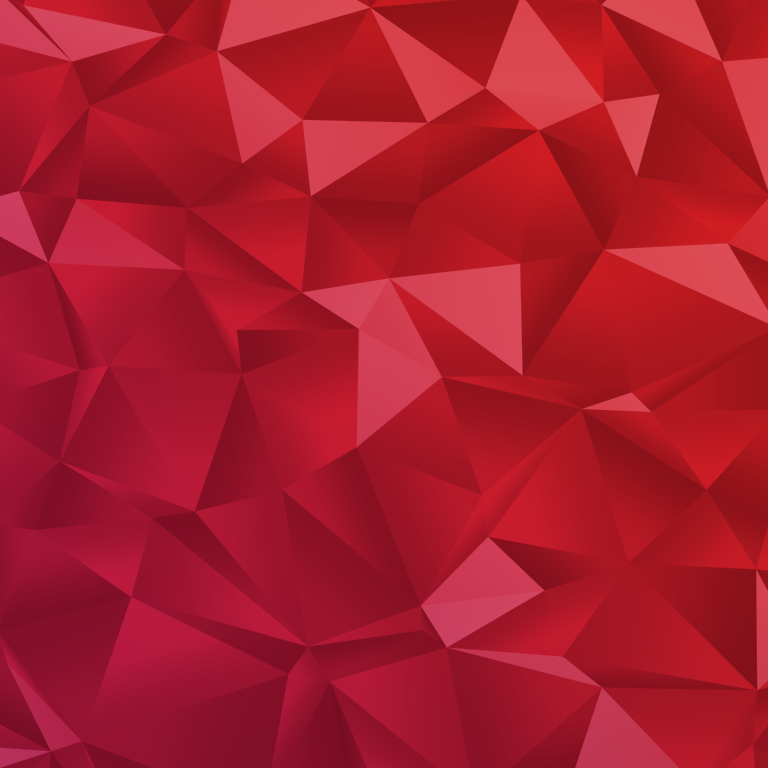
Write a WebGL 2 fragment shader that draws this background.

```glsl
#version 300 es
precision highp float;

uniform vec2 u_resolution;
out vec4 fragColor;

const vec2 GRID = vec2(7.2, 9.2);
const mat2 TILT = mat2(0.94, -0.342, 0.342, 0.94);

// Three random values in 0..1 for an integer cell
vec3 hash3(ivec2 cell, int seed) {
    uvec3 v = uvec3(ivec3(cell, seed) + 512) * 1664525u + 1013904223u;
    v += v.yzx * v.zxy;
    v ^= v >> 16u;
    v += v.yzx * v.zxy;
    return vec3(v >> 8u) / 16777216.0;
}

float cross2(vec2 a, vec2 b) {
    return a.x * b.y - a.y * b.x;
}

// Scattered mesh vertex in canvas units
vec2 meshVertex(ivec2 cell) {
    vec2 jitter = (hash3(cell, 7).xy - 0.5) * 0.94;
    return TILT * ((vec2(cell) + jitter) / GRID);
}

// Facet colour: pale flat planes, or a red plane shaded away from one edge
vec3 facetColor(vec2 p, float tone, vec3 rnd, float ramp) {
    float magenta = smoothstep(0.2, 1.1, (1.0 - p.x) * 0.6 + (1.0 - p.y) * 0.55);
    vec3 dark = mix(vec3(0.55, 0.07, 0.09), vec3(0.48, 0.05, 0.15), magenta);
    vec3 body = mix(vec3(0.80, 0.11, 0.13), vec3(0.72, 0.10, 0.25), magenta);
    vec3 pale = mix(vec3(0.87, 0.31, 0.35), vec3(0.78, 0.23, 0.42), magenta);

    if (tone < 0.19) {
        float glow = (tone < 0.13 ? 0.75 : 0.35) + 0.25 * rnd.y;
        return mix(body, pale, glow - 0.15 * ramp);
    }
    float low = 0.62 * (tone - 0.19) / 0.81;
    float high = low + 0.35 + 0.4 * rnd.y;
    return mix(dark, body, min(mix(low, high, smoothstep(0.0, 0.85, ramp)), 1.05));
}

// Adds one counter-clockwise triangle, weighted by its pixel coverage
void addFacet(inout vec4 sum, vec2 p, float pixel, vec2 a, vec2 b, vec2 c,
              float tone, vec3 rnd) {
    vec3 area = vec3(cross2(c - b, p - b), cross2(a - c, p - c), cross2(b - a, p - a));
    vec3 dist = area / vec3(length(c - b), length(a - c), length(b - a));
    float inside = min(dist.x, min(dist.y, dist.z));
    float cover = clamp(0.5 + inside / pixel, 0.0, 1.0);
    if (cover <= 0.0) return;

    vec3 bary = clamp(area / max(cross2(b - a, c - a), 1e-6), 0.0, 1.0);
    float ramp = rnd.x < 0.33 ? bary.x : (rnd.x < 0.67 ? bary.y : bary.z);
    sum += cover * vec4(facetColor(p, tone, rnd, ramp), 1.0);
}

void main() {
    float side = min(u_resolution.x, u_resolution.y);
    vec2 p = gl_FragCoord.xy / side;
    float pixel = 1.2 / side;
    ivec2 home = ivec2(floor((transpose(TILT) * p) * GRID));
    vec4 sum = vec4(0.0);

    // Neighbouring quads, each split along its shorter valid diagonal
    for (int j = -1; j <= 1; j++) {
        for (int i = -1; i <= 1; i++) {
            ivec2 cell = home + ivec2(i, j);
            vec2 a = meshVertex(cell);
            vec2 b = meshVertex(cell + ivec2(1, 0));
            vec2 c = meshVertex(cell + ivec2(1, 1));
            vec2 d = meshVertex(cell + ivec2(0, 1));
            bool acValid = cross2(b - a, c - a) > 0.0 && cross2(c - a, d - a) > 0.0;
            bool bdValid = cross2(b - a, d - a) > 0.0 && cross2(c - b, d - b) > 0.0;
            bool useAC = acValid && (!bdValid || distance(a, c) < distance(b, d));

            vec3 first = hash3(cell, 21);
            vec3 second = hash3(cell, 43);
            float tone = first.z;
            float otherTone = fract(tone + 0.3 + 0.4 * second.z);
            if (useAC) {
                addFacet(sum, p, pixel, a, b, c, tone, first);
                addFacet(sum, p, pixel, a, c, d, otherTone, second);
            } else {
                addFacet(sum, p, pixel, a, b, d, tone, first);
                addFacet(sum, p, pixel, b, c, d, otherTone, second);
            }
        }
    }

    vec3 color = sum.rgb / max(sum.a, 1e-4);

    // Gentle darkening toward the lower border
    color *= mix(0.93, 1.0, smoothstep(0.0, 0.3, p.y));
    fragColor = vec4(color, 1.0);
}
```
